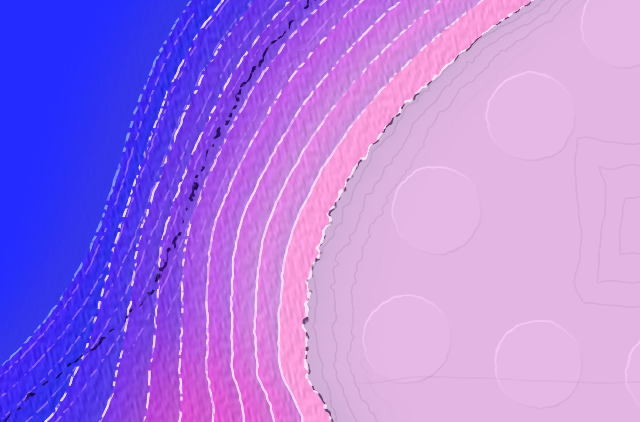
Give the GLSL for this background, as a Shadertoy shader.

```glsl
// Terraced ribbons sweep from deep blue through violet to pink, beside a pale
// lavender plain with embossed discs. Two cubic curves bound the ribbons; a
// warped coordinate between them sets the bands, and noise roughens the edges.

float hash(vec2 p) {
    return fract(sin(dot(p, vec2(127.1, 311.7))) * 4375.85);
}

float noise(vec2 p) {
    vec2 i = floor(p), f = fract(p);
    f = f * f * (3.0 - 2.0 * f);
    return mix(mix(hash(i), hash(i + vec2(1, 0)), f.x),
               mix(hash(i + vec2(0, 1)), hash(i + vec2(1, 1)), f.x), f.y);
}

float leftEdge(float y) {
    float d = y - 0.65;
    return 0.295 + d * (0.3 + d * (0.06 + 1.11 * d));
}

float rightEdge(float y) {
    float d = y - 0.2;
    return 0.72 + d * d * (0.7 + 0.17 * d) + 0.04 * smoothstep(0.14, 0.0, y);
}

// Antialiased stroke around distance zero
float stroke(float d, float width) {
    float px = 1.0 / iResolution.y;
    return 1.0 - smoothstep(width * 0.5, width * 0.5 + px, abs(d));
}

// Distance to the nearest level where the field is a whole number
float levelDistance(float field) {
    float slope = length(vec2(dFdx(field), dFdy(field))) * iResolution.y;
    return (field - round(field)) / max(slope, 2.0);
}

// Cobalt to violet to rose across the ribbons, warmer toward the bottom
vec3 ribbonColor(float t, float band, float y) {
    float f = fract(band);
    vec3 c = mix(vec3(0.21, 0.17, 0.94), vec3(0.47, 0.25, 0.89), smoothstep(0.0, 0.34, t));
    c = mix(c, vec3(0.71, 0.38, 0.90), smoothstep(0.3, 0.52, t));
    c = mix(c, vec3(0.85, 0.54, 0.88), smoothstep(0.48, 0.8, t));
    c = mix(c, vec3(0.92, 0.33, 0.78), 0.65 * smoothstep(0.32, 0.0, y)
            * smoothstep(0.12, 0.4, t) * (1.0 - 0.5 * smoothstep(0.5, 0.9, t)));
    c += (0.5 - f) * vec3(0.13, -0.04, 0.04);
    return mix(c, vec3(0.98, 0.61, 0.86), smoothstep(7.95, 8.05, band));
}

// Pale ground with terraces, edge shade and raised discs
vec3 plainColor(vec2 p, float fromEdge, float rough) {
    vec3 c = vec3(0.89, 0.71, 0.89);
    c -= vec3(0.09, 0.035, 0.06) * exp(-max(fromEdge, 0.0) * 18.0);
    float steps = fromEdge * 28.0 + noise(p * 8.0);
    c -= 0.05 * stroke(levelDistance(steps), 0.0015) * smoothstep(0.13, 0.08, fromEdge);

    // Squarish terraces at the right margin
    vec2 q = abs(p - vec2(1.53, 0.47)) + 0.035 * (noise(p * 18.0) - 0.5);
    float terrace = max(q.x, q.y * 0.8);
    c -= 0.04 * stroke(levelDistance(terrace * 19.0), 0.0015) * smoothstep(0.18, 0.16, terrace);
    float shelf = p.y - 0.085 - 0.025 * noise(p * 7.0);
    c -= 0.025 * stroke(shelf, 0.002) * smoothstep(0.8, 0.9, p.x);

    // One diagonal row and one shallow lower row of discs
    for (int i = 0; i < 6; i++) {
        float k = float(i % 3);
        vec2 center = i < 3 ? vec2(1.482 - 0.2235 * k, 0.945 - 0.2215 * k)
                            : vec2(0.965 + 0.311 * k, 0.195 - 0.078 * k + 0.019 * k * k);
        vec2 r = p - center;
        float d = length(r) - 0.104 + rough * 0.5;
        float light = dot(normalize(r + 1e-5), vec2(-0.6, 0.8));
        c += 0.012 * smoothstep(0.002, -0.002, d);
        c += (0.015 + 0.055 * light) * stroke(d, 0.0025);
    }
    return c;
}

void mainImage(out vec4 fragColor, in vec2 fragCoord) {
    vec2 p = fragCoord / iResolution.y;
    float px = 1.0 / iResolution.y;
    float rough = 0.009 * (noise(p * 75.0) - 0.5) + 0.008 * (noise(p * 28.0) - 0.5);

    // Position between the curves, then warped band number
    float a = leftEdge(p.y), b = rightEdge(p.y);
    float s = (p.x + rough * 0.4 - a) / (b - a);
    float bend = 1.0 + smoothstep(0.5, -0.05, p.y);
    float t = pow(max(s, 0.0001), bend);
    float band = (sqrt(0.0081 + 0.0088 * t) - 0.09) / 0.0044;
    float fromLeft = (p.x - a + rough * 0.4) * 0.84;
    float fromRight = (p.x - b + rough * 1.5) * 0.8;
    float inside = smoothstep(-px, px, fromLeft) * smoothstep(px, -px, fromRight);

    // Blue field and ribbons
    vec3 blue = mix(vec3(0.14, 0.17, 1.0), vec3(0.21, 0.21, 0.92), smoothstep(-0.18, 0.0, fromLeft));
    vec3 color = mix(blue, ribbonColor(t, band, p.y), smoothstep(-px, px, fromLeft));

    // Crest lines: dotted on the blue side, solid toward the pink
    float dots = smoothstep(0.3, 0.6, noise(p * 110.0));
    float solid = max(dots, smoothstep(3.5, 6.0, band) * smoothstep(0.85, 0.55, p.y));
    float crest = stroke(levelDistance(band), 0.0032) * step(0.5, band) * step(band, 8.5);
    color = mix(color, vec3(0.97, 0.88, 1.0), crest * inside * solid * 0.9);
    color = mix(color, vec3(0.55, 0.68, 1.0), stroke(fromLeft, 0.003) * dots * 0.8);

    // Fine dotted ridges and a broken dark crack
    float crackAt = mix(0.19, 0.355, smoothstep(0.05, 0.35, p.y));
    float ridge = stroke(levelDistance(s * 14.0 + 0.5), 0.002) * step(s, crackAt + 0.15);
    color = mix(color, vec3(0.78, 0.55, 1.0), ridge * inside * dots * 0.55);
    float crack = stroke((s - crackAt) * (b - a) * 0.84 + rough, 0.004);
    color = mix(color, vec3(0.10, 0.03, 0.28), crack * inside * dots * 0.85);

    // Fine embossed grain
    vec2 g = vec2(p.x * 150.0 + p.y * 30.0, p.y * 75.0);
    float grain = noise(g) - noise(g + vec2(0.6, -0.3));
    color += grain * 0.09 * inside + grain * 0.012 * smoothstep(-0.25, 0.0, fromLeft);

    // Plain and its chipped rim
    color = mix(color, plainColor(p, fromRight, rough), smoothstep(-px, px, fromRight));
    color = mix(color, vec3(1.0, 0.94, 1.0), stroke(fromRight, 0.0035) * dots * 0.85);
    color = mix(color, vec3(0.30, 0.16, 0.32), stroke(fromRight - 0.003, 0.002) * (1.0 - dots) * 0.8);
    fragColor = vec4(clamp(color, 0.0, 1.0), 1.0);
}
```
